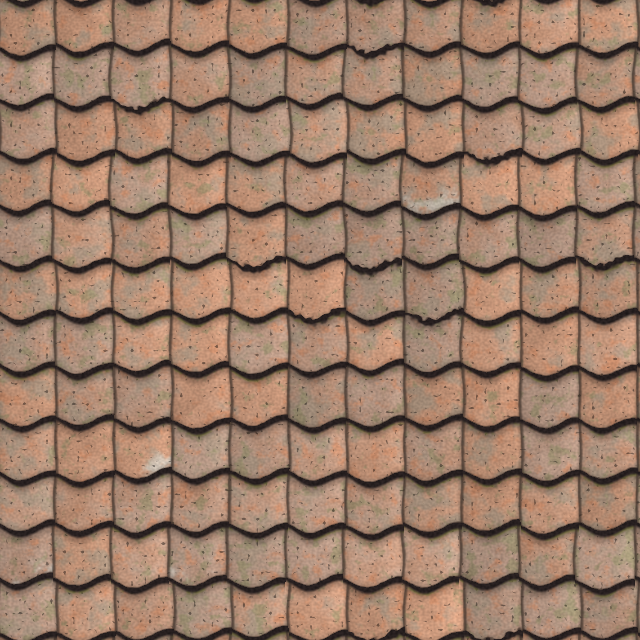
Write a Shadertoy shader that draws this texture.

```glsl
// Weathered clay pantiles: 11 columns by 12 overlapping rows with wavy lower edges.
// Each point finds the uppermost tile covering it; the tile above casts its shadow.
// All noise is gradient noise on a wrapped lattice, so the roof tiles seamlessly.

const vec2 GRID = vec2(11.0, 12.0);

struct Tile {
    vec2 id;   // wrapped column and row
    vec2 pos;  // x across the tile, y height above its lower edge
};

float hash(vec2 p) {
    vec3 q = fract(p.xyx * 0.1031);
    q += dot(q, q.yzx + 33.33);
    return fract((q.x + q.y) * q.z);
}

float corner(vec2 cell, vec2 offset, vec2 period) {
    float angle = 6.2832 * hash(mod(cell, period) + 3.0);
    return dot(vec2(cos(angle), sin(angle)), offset);
}

// Gradient noise in grid units, "scale" lattice cells per tile
float noise(vec2 p, float scale) {
    vec2 period = GRID * scale;
    p *= scale;
    vec2 i = floor(p), f = p - i, e = vec2(1.0, 0.0);
    vec2 s = f * f * f * (f * (f * 6.0 - 15.0) + 10.0);
    return 1.4 * mix(
        mix(corner(i, f, period), corner(i + e, f - e, period), s.x),
        mix(corner(i + e.yx, f - e.yx, period), corner(i + 1.0, f - 1.0, period), s.x), s.y);
}

float fbm(vec2 p, float scale) {
    float sum = 0.0, amp = 0.6;
    for (int i = 0; i < 4; i++) {
        sum += amp * noise(p, scale);
        amp *= 0.55;
        scale *= 2.0;
    }
    return sum;
}

// Tile of the given row at point p; pos.y is negative below its edge
Tile tileAt(vec2 p, float row, float wobble, float rough) {
    float wrappedRow = mod(row, GRID.y);
    float x = p.x + 0.06 + 0.09 * (hash(vec2(wrappedRow, 71.0)) - 0.5) + 0.06 * wobble;
    vec2 id = vec2(mod(floor(x), GRID.x), wrappedRow);
    float u = fract(x);
    float edge = 0.1 - 0.1 * sin(1.571 + 3.1416 * (u - 0.4) / 0.55);
    edge += 0.09 * (hash(id + 17.0) - 0.5) + 0.06 * (hash(id + 41.0) - 0.5) * u;
    float chipped = step(0.93, hash(id + 59.0));
    edge += rough * (0.012 + 0.05 * chipped);
    return Tile(id, vec2(u, p.y - row - edge));
}

void mainImage(out vec4 fragColor, in vec2 fragCoord) {
    vec2 p = fragCoord / iResolution.xy * GRID;
    float px = GRID.y / iResolution.y;
    float wobble = noise(p, 1.0), rough = noise(p, 9.0);

    // Walk down the rows until one covers the point
    float row = floor(p.y) + 1.0;
    Tile above = tileAt(p, row, wobble, rough);
    Tile tile = above;
    for (int i = 0; i < 3; i++) {
        tile = tileAt(p, row, wobble, rough);
        if (tile.pos.y >= 0.0) break;
        above = tile;
        row -= 1.0;
    }
    // The row above the first candidate can never cover the point
    if (row > floor(p.y) + 0.5) above = tileAt(p, row + 1.0, wobble, rough);
    float u = tile.pos.x, v = tile.pos.y, gap = -above.pos.y;

    // Fired clay: a tint per tile, then orange, grey and lichen patches
    float tint = hash(tile.id + 5.0);
    vec2 shifted = p + floor(tint * 9.0);  // breaks stains at tile borders
    float stain = fbm(shifted, 2.0), patches = fbm(shifted + 4.0, 3.0);
    float grain = noise(p, 20.0), speck = noise(p + 2.0, 13.0);
    vec3 clay = mix(vec3(0.77, 0.58, 0.47), vec3(0.70, 0.58, 0.51), smoothstep(0.1, 0.9, tint + 0.5 * stain));
    clay = mix(clay, vec3(0.78, 0.52, 0.38), 0.65 * smoothstep(0.1, 0.55, patches));
    clay = mix(clay, vec3(0.60, 0.53, 0.46), 0.8 * smoothstep(0.0, 0.5, stain + 0.5 * hash(tile.id + 23.0) - 0.25));
    clay = mix(clay, vec3(0.55, 0.53, 0.39), 0.6 * smoothstep(0.15, 0.5, -patches - 0.1 + 0.2 * tint));
    float limed = step(0.94, hash(tile.id + 83.0)) * smoothstep(0.5, 0.1, v) * smoothstep(-0.15, 0.3, stain);
    clay = mix(clay, vec3(0.78, 0.75, 0.71), 0.75 * limed);
    clay *= 1.0 + 0.10 * grain + 0.12 * stain + 0.10 * (hash(tile.id + 31.0) - 0.5);
    clay *= 1.0 - 0.4 * smoothstep(0.45, 0.75, speck);

    // Curved section: hollow on the left, lit roll on the right
    float shade = 1.0 - 0.14 * exp(-9.0 * u) + 0.07 * smoothstep(0.55, 0.88, u) - 0.2 * smoothstep(0.92, 1.0, u);
    shade *= 0.86 + 0.14 * smoothstep(0.0, 0.14, v);
    float shadowWidth = 0.06 + 0.05 * smoothstep(0.0, 0.5, above.pos.x) + 0.015 * rough;
    shade *= mix(0.74, 1.0, smoothstep(shadowWidth, shadowWidth + 0.2, gap));
    vec3 color = clay * shade;

    // Moss along the shadow, stronger on some tiles
    float moss = smoothstep(0.07, 0.0, abs(gap - shadowWidth - 0.01));
    moss *= smoothstep(0.0, 0.5, stain + 0.7 * hash(tile.id + 47.0) - 0.3 + 0.4 * speck);
    color = mix(color, vec3(0.43, 0.42, 0.22), 0.8 * moss);

    // Side joints, cast shadow and the rounded lower lip
    float joint = smoothstep(0.035 + px, 0.005, min(u, (1.0 - u) * 1.6) + 0.008 * rough);
    color = mix(color, vec3(0.25, 0.20, 0.17), 0.7 * joint);
    float shadow = 1.0 - smoothstep(shadowWidth - 0.03, shadowWidth + 0.025 + px, gap);
    color = mix(color, vec3(0.15, 0.12, 0.12) * (1.0 + 0.3 * grain), shadow);
    color = mix(vec3(0.22, 0.17, 0.15), color, smoothstep(-0.5 * px, 0.015 + px, v));

    fragColor = vec4(clamp(color, 0.0, 1.0), 1.0);
}
```
